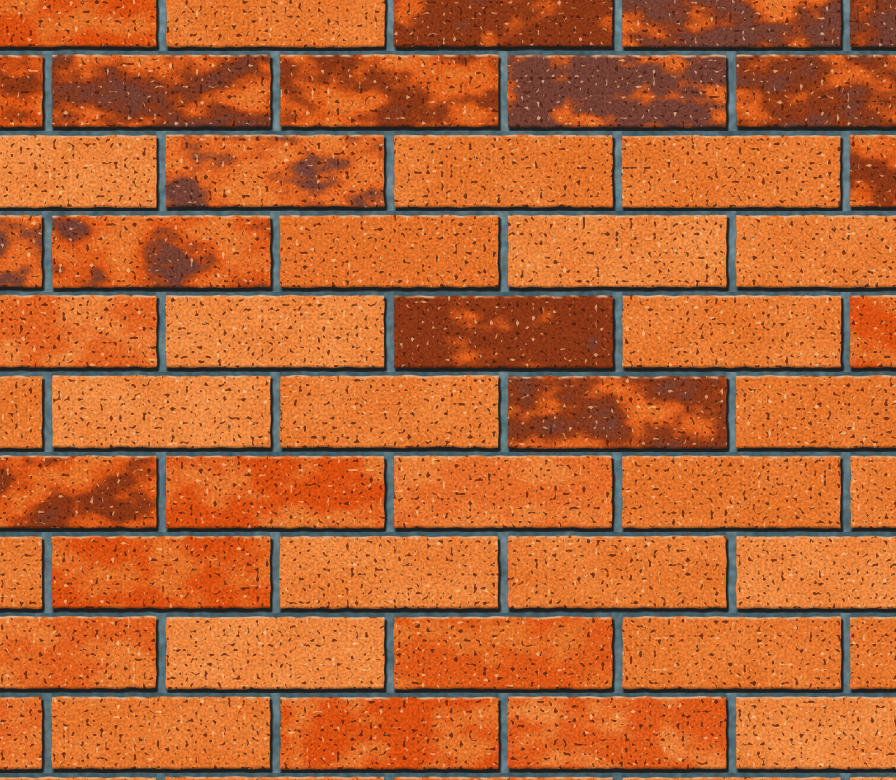
Give the GLSL for this texture, as a Shadertoy shader.

```glsl
// Running-bond wall of speckled orange bricks, some kiln-burnt, with blue-grey mortar.

const vec2 REPEATS = vec2(3.928, 9.72);     // bricks across, courses down
const vec2 START = vec2(-0.706, 0.367);     // phase of the bond at the top left
const vec2 JOINT = vec2(0.0125, 0.0105);    // mortar widths, in canvas heights
const vec2 SHADOW_OFFSET = vec2(0.0025, 0.0045);
const float CORNER = 0.0015;
const float EDGE_WOBBLE = 0.0012;
const float GRAIN_SCALE = 165.0;
const float BURNT_CHANCE = 0.5;

const vec3 ORANGE = vec3(0.89, 0.45, 0.17);
const vec3 PALE_ORANGE = vec3(0.95, 0.57, 0.29);
const vec3 RED_ORANGE = vec3(0.85, 0.31, 0.07);
const vec3 BURNT_BROWN = vec3(0.50, 0.20, 0.09);
const vec3 BURNT_PURPLE = vec3(0.40, 0.24, 0.22);
const vec3 FLECK_DARK = vec3(0.26, 0.10, 0.05);
const vec3 FLECK_LIGHT = vec3(0.98, 0.80, 0.60);
const vec3 RIM_LIGHT = vec3(0.90, 0.70, 0.54);
const vec3 MORTAR = vec3(0.27, 0.36, 0.39);
const vec3 MORTAR_PALE = vec3(0.50, 0.59, 0.61);
const vec3 SHADOW = vec3(0.10, 0.085, 0.08);

// Integer hash giving two values in 0..1
vec2 hash2(vec2 cell) {
    uvec2 n = uvec2(ivec2(cell)) * uvec2(1597u, 3571u);
    uint h = (n.x ^ n.y) * 73939u;
    h = (h ^ (h >> 15)) * 97531u;
    h = (h ^ (h >> 13)) * 65599u;
    h ^= h >> 16;
    return vec2(h & 65535u, h >> 16) / 65535.0;
}

float gradientDot(vec2 cell, vec2 offset) {
    float angle = 6.2832 * hash2(cell).x;
    return dot(vec2(cos(angle), sin(angle)), offset);
}

float gradientNoise(vec2 p) {
    vec2 i = floor(p), f = p - i;
    vec2 u = f * f * f * (f * (f * 6.0 - 15.0) + 10.0);
    vec2 e = vec2(0.0, 1.0);
    float low = mix(gradientDot(i, f), gradientDot(i + e.yx, f - e.yx), u.x);
    float high = mix(gradientDot(i + e, f - e), gradientDot(i + e.yy, f - e.yy), u.x);
    return 1.5 * mix(low, high, u.y);
}

float fbm(vec2 p) {
    float sum = 0.0, gain = 0.6;
    for (int i = 0; i < 3; i++) {
        sum += gain * gradientNoise(p);
        p = p * 2.1 + 17.3;
        gain *= 0.5;
    }
    return sum;
}

float boxDistance(vec2 p, vec2 halfSize) {
    vec2 d = abs(p) - halfSize + CORNER;
    return length(max(d, 0.0)) + min(max(d.x, d.y), 0.0) - CORNER;
}

// Fired clay: base tone, burnt patches, then flecks
vec3 brickColor(vec2 p, vec2 local, vec2 id) {
    vec2 tone = hash2(id + 31.0), kind = hash2(id + 87.0);
    float courseHeight = 1.0 - id.y / REPEATS.y;
    float patches = fbm(local * vec2(13.0, 20.0) + tone * 90.0);

    vec3 color = mix(ORANGE, PALE_ORANGE, clamp(0.75 * tone.x + 0.5 * patches, 0.0, 1.0));
    float reddish = smoothstep(0.55, 0.95, kind.y);
    color = mix(color, RED_ORANGE, reddish * smoothstep(-0.45, 0.2, patches));

    // Burning is confined to the upper courses
    float chance = BURNT_CHANCE * smoothstep(0.3, 0.75, courseHeight);
    float burnt = step(1.0 - chance, kind.x);
    float coverage = mix(-0.15, 0.4, tone.y);
    float scorch = burnt * smoothstep(-0.15, 0.25, patches + coverage);
    vec3 burntColor = mix(BURNT_BROWN, BURNT_PURPLE, smoothstep(-0.1, 0.45, patches + tone.x - 0.5));
    color = mix(color, RED_ORANGE, 0.6 * burnt * smoothstep(-0.5, 0.0, patches + coverage));
    color = mix(color, burntColor, 0.88 * scorch);

    float grain = gradientNoise(p * GRAIN_SCALE);
    float fine = gradientNoise(p * GRAIN_SCALE * 1.7 + 40.0);
    float pale = gradientNoise(p * GRAIN_SCALE * 0.9 + 91.0);
    color *= 1.0 + 0.16 * fine + 0.08 * grain;
    color = mix(color, FLECK_DARK, 0.75 * smoothstep(0.3, 0.75, grain + 0.25 * fine));
    return mix(color, FLECK_LIGHT, 0.65 * smoothstep(0.48, 0.8, pale));
}

void mainImage(out vec4 fragColor, in vec2 fragCoord) {
    vec2 uv = fragCoord / iResolution.xy;
    uv.y = 1.0 - uv.y;                      // courses are counted downwards
    float aspect = iResolution.x / iResolution.y;
    float aa = 0.8 / iResolution.y;
    vec2 p = uv * vec2(aspect, 1.0);

    // Brick cell, every other course shifted by half
    vec2 grid = uv * REPEATS + START;
    grid.x += 0.5 * mod(floor(grid.y), 2.0);
    vec2 id = floor(grid);
    vec2 cellSize = vec2(aspect, 1.0) / REPEATS;
    vec2 local = (grid - id - 0.5) * cellSize;
    vec2 halfBrick = 0.5 * (cellSize - JOINT);
    vec2 wobble = EDGE_WOBBLE * vec2(gradientNoise(p * 55.0), gradientNoise(p * 55.0 + 70.0));
    vec2 shape = local + wobble + 0.001 * (hash2(id) - 0.5);
    float brick = boxDistance(shape, halfBrick);

    // Mortar, paler in upright joints, with the shadow cast by each brick
    float upright = smoothstep(-0.002, 0.002, abs(local.x) - halfBrick.x);
    float mottling = fbm(p * 28.0);
    float paleness = clamp(0.15 + 0.45 * upright + 0.5 * mottling - 0.25 * uv.y, 0.0, 1.0);
    vec3 color = mix(MORTAR, MORTAR_PALE, paleness) * (1.0 + 0.15 * gradientNoise(p * 120.0));
    float shade = boxDistance(shape - SHADOW_OFFSET, halfBrick);
    color = mix(color, SHADOW, 0.88 * (1.0 - smoothstep(-aa, aa + 0.0015, shade)));

    // Brick face with a worn light top rim and a dim lower rim
    vec3 face = brickColor(p, local, id);
    float topRim = 1.0 - smoothstep(0.001, 0.0045, shape.y + halfBrick.y);
    float lowRim = 1.0 - smoothstep(0.0, 0.004, halfBrick.y - shape.y);
    face = mix(face, RIM_LIGHT, topRim * clamp(0.55 + gradientNoise(p * 80.0), 0.0, 0.9));
    face *= 1.0 - 0.35 * lowRim;
    color = mix(color, face, 1.0 - smoothstep(-aa, aa, brick));
    fragColor = vec4(clamp(color, 0.0, 1.0), 1.0);
}
```
